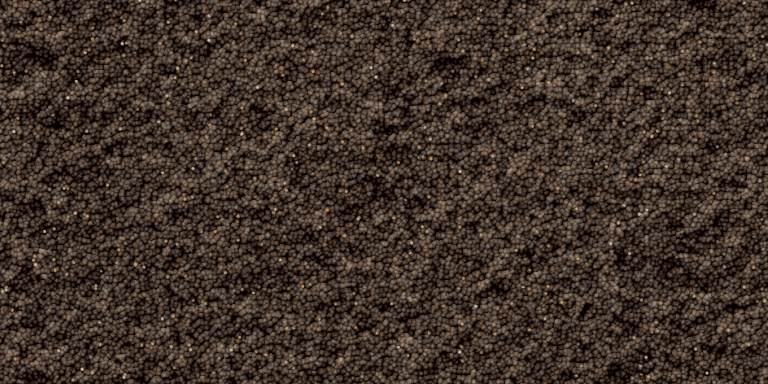
Give the GLSL for this texture, as a Shadertoy shader.

```glsl
const vec3 SOIL_DARK = vec3(0.08, 0.04, 0.03);
const vec3 SOIL_LIGHT = vec3(0.44, 0.38, 0.33);
const vec3 GOLD = vec3(0.80, 0.58, 0.32);
const vec3 QUARTZ = vec3(0.82, 0.78, 0.70);
const vec2 LIGHT_DIR = vec2(-0.5, 0.87);

float hash(vec2 p) {
    return fract(sin(dot(p, vec2(127.1, 311.7))) * 43758.5453);
}

vec2 hash2(vec2 p) {
    return vec2(hash(p), hash(p + 57.3));
}

float noise(vec2 p) {
    vec2 i = floor(p), f = fract(p);
    f = f * f * (3.0 - 2.0 * f);
    return mix(mix(hash(i), hash(i + vec2(1, 0)), f.x),
               mix(hash(i + vec2(0, 1)), hash(i + vec2(1, 1)), f.x), f.y);
}

float clumpHeight(vec2 p) {
    return 0.6 * noise(p) + 0.4 * noise(p * 2.1 + 19.7);
}

// Brightness of a bumpy surface that faces the light
float relief(vec2 p, float reach) {
    return clumpHeight(p) - clumpHeight(p + LIGHT_DIR * reach);
}

// Nearest grain: offset from its centre in xy, its cell id in zw
vec4 nearestGrain(vec2 p) {
    vec2 cell = floor(p);
    vec4 nearest = vec4(9.0);
    for (int y = -1; y <= 1; y++) {
        for (int x = -1; x <= 1; x++) {
            vec2 id = cell + vec2(x, y);
            vec2 offset = p - id - hash2(id);
            if (dot(offset, offset) < dot(nearest.xy, nearest.xy)) nearest = vec4(offset, id);
        }
    }
    return nearest;
}

// Sparse rounded lumps: shading in x, coverage in y
vec2 clods(vec2 p, float share) {
    vec2 id = floor(p);
    vec2 offset = fract(p) - mix(vec2(0.35), vec2(0.65), hash2(id + 8.0));
    float radius = mix(0.15, 0.33, hash(id + 31.0));
    float dist = length(offset) + 0.12 * (noise(p * 6.0) - 0.5);
    float cover = smoothstep(radius, radius * 0.7, dist) * step(hash(id + 4.0), share);
    return vec2(dot(offset, LIGHT_DIR) / radius, cover);
}

vec3 soil(vec2 p) {
    // Loose clumps and hollows
    vec2 warped = p + 0.02 * vec2(noise(p * 22.0), noise(p * 22.0 + 40.0));
    float tone = 0.46 + 0.75 * relief(warped * 34.0, 0.7);
    tone += 0.40 * relief(warped * 13.0, 0.5);
    tone += 0.30 * (noise(warped * 45.0 + 7.0) - 0.5);
    tone += 0.12 * (noise(p * 4.0 + 3.0) - 0.5);
    float pit = smoothstep(0.70, 0.88, clumpHeight(warped * vec2(13.0, 19.0) + 71.0));
    tone -= 0.45 * pit;

    // Larger lumps
    vec2 clod = clods(p * 15.0, 0.10);
    tone += clod.y * (0.10 + 0.22 * clod.x);

    // Packed grains with lit tops and dark gaps
    vec4 grain = nearestGrain(p * 88.0);
    float dist = length(grain.xy);
    float kind = hash(grain.zw + 13.0);
    tone += 1.15 * (0.43 - dist) + 0.55 * dot(grain.xy, LIGHT_DIR);
    tone += 0.48 * (hash(grain.zw + 5.0) - 0.5);
    tone += 0.45 * (noise(p * 190.0) - 0.5);

    vec3 color = mix(SOIL_DARK, SOIL_LIGHT, max(tone, -0.16));
    color *= mix(vec3(1.08, 0.99, 0.90), vec3(0.97, 1.0, 1.04), hash(grain.zw + 23.0));

    // Glinting mineral grains
    float glint = smoothstep(0.50, 0.20, dist) * step(0.965, kind) * (1.0 - pit);
    vec3 mineral = mix(GOLD, QUARTZ, hash(grain.zw + 37.0));
    return mix(color, mineral, glint * mix(0.3, 1.0, hash(grain.zw + 43.0)));
}

void mainImage(out vec4 fragColor, in vec2 fragCoord) {
    // Average four samples to smooth the edges
    vec3 color = vec3(0.0);
    for (int i = 0; i < 4; i++) {
        vec2 shift = vec2(i % 2, i / 2) * 0.5 - 0.25;
        color += soil((fragCoord + shift) / iResolution.y);
    }
    fragColor = vec4(clamp(color * 0.25, 0.0, 1.0), 1.0);
}
```
